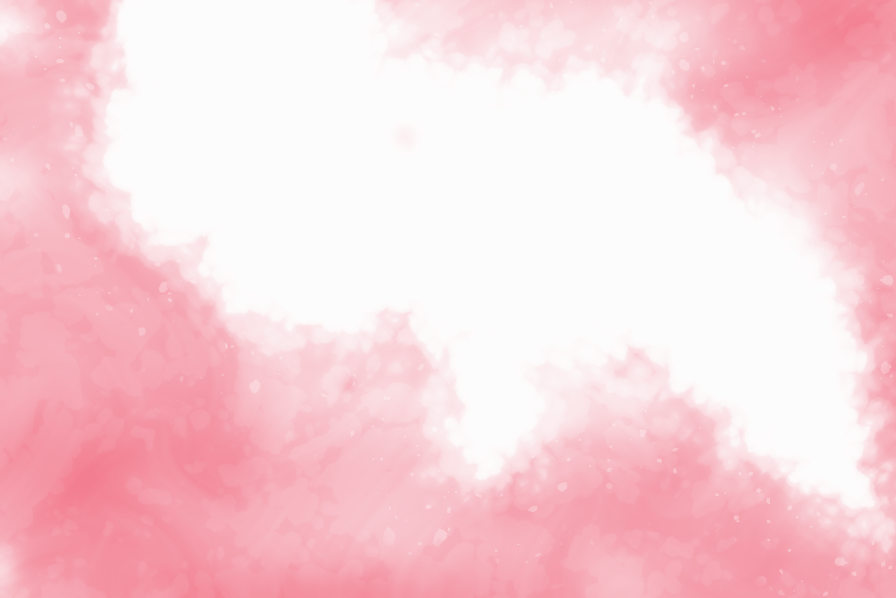
This background is drawn by a WebGL 1 fragment shader. Its source:

```glsl
precision highp float;
// Rose watercolour wash around a slanting field of bare paper.
// Tapered capsules shape the paper; cellular noise frays its edge, soft
// blobs set the pigment depth and warped sines cloud it, with drops on top.

uniform vec2 u_resolution;

#define PAPER vec3(0.992, 0.988, 0.988)
#define ROSE vec3(0.950, 0.500, 0.570)
#define BASE_TONE 0.66
#define FRAY 0.085
#define BLEED 0.11
#define CLOUD_DEPTH 0.17
#define BLOOM_DEPTH 0.06
#define DROP_DEPTH 0.30

vec2 hash2(vec2 p) {
  return fract(sin(vec2(dot(p, vec2(127.1, 311.7)), dot(p, vec2(269.5, 183.3)))) * 4375.85);
}

// Distance to the nearest scattered point
float cells(vec2 p) {
  vec2 id = floor(p), f = fract(p);
  float nearest = 2.0;
  for (int j = -1; j <= 1; j++)
    for (int i = -1; i <= 1; i++) {
      vec2 g = vec2(float(i), float(j));
      vec2 r = g + hash2(id + g) - f;
      nearest = min(nearest, dot(r, r));
    }
  return sqrt(nearest);
}

// Layered sines, each layer bending the next; roughly -1 to 1
float clouds(vec2 p) {
  float sum = 0.0, amp = 0.55;
  for (int i = 0; i < 5; i++) {
    p += 0.7 * sin(p.yx * 1.3 + vec2(1.7, 4.1));
    sum += amp * sin(p.x) * sin(p.y + 0.8);
    p = mat2(1.5, 1.1, -1.1, 1.5) * p + 2.3;
    amp *= 0.6;
  }
  return sum;
}

// Capsule whose radius runs from ra to rb
float taper(vec2 p, vec2 a, vec2 b, float ra, float rb) {
  vec2 ab = b - a;
  float h = clamp(dot(p - a, ab) / dot(ab, ab), 0.0, 1.0);
  return length(p - a - h * ab) - mix(ra, rb, h);
}

float softMin(float a, float b) {
  float h = max(0.05 - abs(a - b), 0.0) / 0.05;
  return min(a, b) - h * h * 0.0125;
}

// Signed distance to the bare paper, negative inside
float paperField(vec2 p) {
  float d = taper(p, vec2(0.40, 1.12), vec2(0.42, 0.82), 0.20, 0.20);
  d = softMin(d, taper(p, vec2(0.36, 0.77), vec2(0.94, 0.65), 0.16, 0.21));
  d = softMin(d, taper(p, vec2(0.50, 0.60), vec2(0.92, 0.55), 0.13, 0.13));
  d = softMin(d, taper(p, vec2(1.00, 0.66), vec2(1.28, 0.41), 0.18, 0.12));
  d = softMin(d, taper(p, vec2(1.28, 0.41), vec2(1.435, 0.16), 0.12, 0.03));
  return softMin(d, taper(p, vec2(0.82, 0.42), vec2(0.82, 0.29), 0.05, 0.05));
}

float blob(vec2 p, float x, float y, float rx, float ry) {
  vec2 q = (p - vec2(x, y)) / vec2(rx, ry);
  return exp(-dot(q, q));
}

// Pigment depth: pools add, thin patches subtract
float pigment(vec2 p) {
  float t = BASE_TONE;
  // left side and lower edge
  t -= 0.60 * blob(p, 0.00, 0.95, 0.07, 0.06) + 0.30 * blob(p, 0.00, 0.70, 0.08, 0.06);
  t += 0.25 * blob(p, 0.08, 0.23, 0.17, 0.12) + 0.14 * blob(p, 0.38, 0.27, 0.06, 0.13);
  t += 0.28 * blob(p, 0.55, 0.00, 0.35, 0.06) - 0.45 * blob(p, 0.00, 0.04, 0.04, 0.04);
  // lower middle
  t -= 0.40 * blob(p, 0.60, 0.36, 0.17, 0.11) + 0.37 * blob(p, 1.00, 0.33, 0.16, 0.08);
  t += 0.14 * blob(p, 0.86, 0.17, 0.08, 0.06) - 0.10 * blob(p, 0.62, 0.12, 0.14, 0.08);
  // upper right
  t -= 0.48 * blob(p, 0.86, 0.94, 0.28, 0.10) + 0.25 * blob(p, 1.12, 0.92, 0.12, 0.12);
  t += 0.24 * blob(p, 1.42, 0.96, 0.14, 0.08) + 0.14 * blob(p, 1.25, 0.84, 0.08, 0.05);
  // right side
  t -= 0.48 * blob(p, 1.31, 0.60, 0.10, 0.15) + 0.30 * blob(p, 1.36, 0.16, 0.08, 0.09);
  t += 0.18 * blob(p, 1.50, 0.38, 0.06, 0.10) + 0.14 * blob(p, 1.47, 0.06, 0.08, 0.05);
  return t - 0.12 * blob(p, 1.05, 0.03, 0.10, 0.06);
}

// Scattered round drops, a random share of the grid squares
float drops(vec2 p, float scale, float share) {
  vec2 q = p * scale, id = floor(q), rnd = hash2(id + scale);
  float radius = mix(0.08, 0.28, rnd.y * rnd.y);
  float r = length(fract(q) - 0.3 - 0.4 * hash2(id + 7.3));
  return step(rnd.x, share) * (1.0 - smoothstep(radius - 0.06, radius + 0.02, r));
}

void main() {
  vec2 p = gl_FragCoord.xy / u_resolution.y;
  float cloud = clouds(p * 6.0);
  vec2 q = p + 0.012 * vec2(clouds(p * 17.0), clouds(p.yx * 17.0 + 5.0));
  float scallop = 0.6 * cells(q * 13.0) + 0.4 * cells(q * 34.0) - 0.45;
  float d = paperField(q) + FRAY * scallop + 0.022 * cloud;

  // A crisp front edge, a second deposit line and a slow bleed
  float wash = 0.18 * smoothstep(0.0, 0.014, d) + 0.17 * smoothstep(0.03, 0.045, d + 0.02 * cloud);
  wash += 0.65 * smoothstep(-0.03, BLEED, d);
  float bloom = smoothstep(-0.04, 0.06, scallop + 0.35 * cloud) - 0.5;
  float tone = wash * (pigment(q) + CLOUD_DEPTH * cloud + BLOOM_DEPTH * bloom);

  // Pale splashes near the edge and two stray stains
  float nearEdge = smoothstep(0.01, 0.05, d) * (1.0 - smoothstep(0.13, 0.24, d));
  float splash = max(drops(q, 24.0, 0.14), drops(q, 58.0, 0.16));
  tone *= 1.0 - DROP_DEPTH * splash * nearEdge;
  tone += 0.10 * blob(q, 0.674, 0.775, 0.020, 0.018) + 0.22 * blob(q, 0.582, 0.355, 0.016, 0.014);

  gl_FragColor = vec4(mix(PAPER, ROSE, clamp(tone, 0.0, 1.05)), 1.0);
}
```
